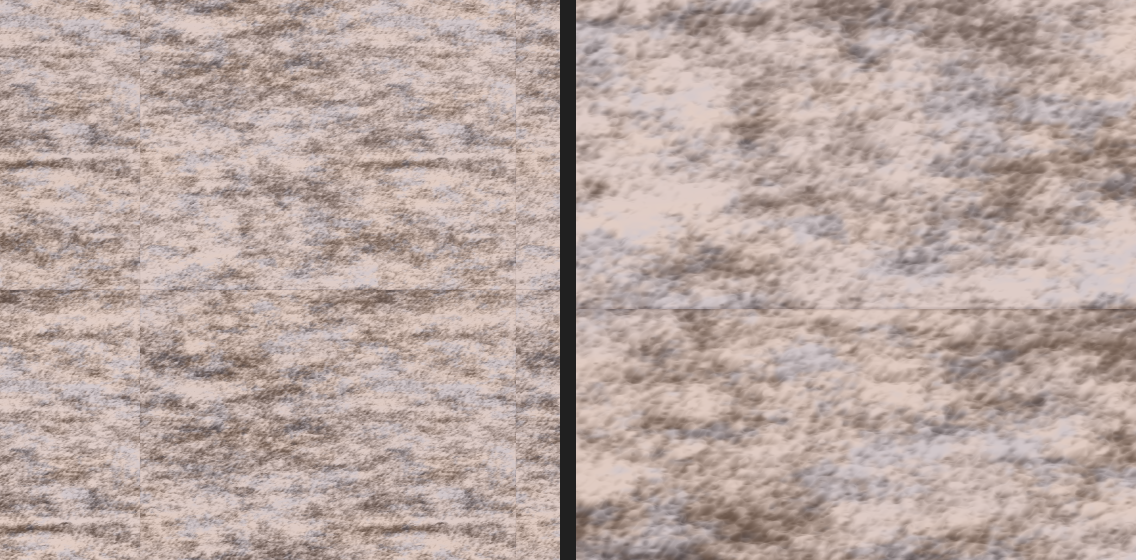
Left: the whole. Right: its middle third, enlarged.
Give the GLSL for this texture, as a three.js fragment shader.

```glsl
// Worn, mottled carpet laid in large tiles that butt together at fine seams.
// Each tile repeats the same faint stains, broken up by thin horizontal streaks,
// ragged speckle and slanted cellular pile, with cream and blue-grey yarn tints.

varying vec2 vUv;

const vec2 TILE_SIZE = vec2(0.671, 0.651);    // canvas units
const vec2 TILE_CORNER = vec2(0.25, 0.483);   // where four tiles meet
const float SEAM_WIDTH = 0.0018;

const vec2 STREAK_FREQ = vec2(7.0, 40.0);
const vec2 MOTTLE_FREQ = vec2(32.0, 72.0);
const vec2 PILE_FREQ = vec2(125.0, 235.0);
const float PILE_ANGLE = 0.45;
const float STAIN_AMOUNT = 0.75;
const float STREAK_AMOUNT = 0.85;
const float MOTTLE_AMOUNT = 1.5;
const float PILE_AMOUNT = 0.42;
const float GRAIN_AMOUNT = 0.42;

const vec3 PALE_YARN = vec3(0.868, 0.797, 0.777);
const vec3 DARK_YARN = vec3(0.40, 0.33, 0.30);
const vec3 CREAM_TINT = vec3(0.014, 0.002, -0.016);
const vec3 BLUE_TINT = vec3(-0.045, -0.016, 0.016);
const vec3 SEAM_SHADE = vec3(0.08, 0.08, 0.075);

float hash(vec2 p) {
  return fract(sin(dot(p, vec2(127.1, 311.7))) * 43758.5);
}

vec2 hash2(vec2 p) {
  return vec2(hash(p), hash(p + 57.3));
}

float valueNoise(vec2 p) {
  vec2 cell = floor(p);
  vec2 f = fract(p);
  f = f * f * (3.0 - 2.0 * f);
  float low = mix(hash(cell), hash(cell + vec2(1.0, 0.0)), f.x);
  float high = mix(hash(cell + vec2(0.0, 1.0)), hash(cell + 1.0), f.x);
  return mix(low, high, f.y);
}

// Layered noise, normalised to 0..1; a higher gain is rougher
float fbm(vec2 p, float gain) {
  float sum = 0.0;
  float total = 0.0;
  float amplitude = 1.0;
  for (int i = 0; i < 4; i++) {
    sum += amplitude * valueNoise(p);
    total += amplitude;
    p = p * 2.03 + 17.7;
    amplitude *= gain;
  }
  return sum / total;
}

// Distance to the nearest jittered tuft centre
float cellular(vec2 p) {
  vec2 cell = floor(p);
  float nearest = 2.0;
  for (int y = -1; y <= 1; y++) {
    for (int x = -1; x <= 1; x++) {
      vec2 neighbour = cell + vec2(float(x), float(y));
      nearest = min(nearest, length(neighbour + hash2(neighbour) - p));
    }
  }
  return nearest;
}

// Soft elliptical blot in tile coordinates
float blot(vec2 p, vec2 centre, vec2 radius) {
  vec2 d = (p - centre) / radius;
  return exp(-dot(d, d));
}

// Broad dark bands and faded areas shared by every tile
float stains(vec2 p) {
  float dark = 0.34 * blot(p, vec2(0.62, 0.98), vec2(0.36, 0.035))
    + 0.50 * blot(p, vec2(0.14, 0.80 - 0.15 * (p.x - 0.14)), vec2(0.24, 0.035))
    + 0.46 * blot(p, vec2(0.30, 0.59), vec2(0.28, 0.09))
    + 0.30 * blot(p, vec2(0.82, 0.41), vec2(0.32, 0.03))
    + 0.55 * blot(p, vec2(0.72, 0.34), vec2(0.17, 0.014))
    + 0.40 * blot(p, vec2(0.42, 0.27), vec2(0.15, 0.05))
    + 0.28 * blot(p, vec2(0.66, 0.11), vec2(0.20, 0.06));
  float faded = 0.50 * blot(p, vec2(0.80, 0.365), vec2(0.28, 0.008))
    + 0.32 * blot(p, vec2(0.80, 0.30), vec2(0.16, 0.028))
    + 0.26 * blot(p, vec2(0.20, 0.40), vec2(0.28, 0.07));
  return dark - faded;
}

void main() {
  // Tile layout
  vec2 grid = (vUv - TILE_CORNER) / TILE_SIZE;
  vec2 tile = floor(grid);
  vec2 local = fract(grid);
  vec2 q = local * TILE_SIZE;

  // Woven streaks, ragged speckle and slanted tufts
  float streak = fbm(q * STREAK_FREQ + 3.1, 0.65) - 0.5;
  float mottle = fbm(q * MOTTLE_FREQ + 41.0, 0.75) - 0.5;
  float c = cos(PILE_ANGLE);
  float s = sin(PILE_ANGLE);
  vec2 along = vec2(c * q.x + s * q.y, c * q.y - s * q.x);
  float pile = 0.47 - cellular(along * PILE_FREQ + 3.0 * mottle + 90.0);
  float grain = valueNoise(along * PILE_FREQ * 1.4 + 31.0) - 0.5;

  // Wear, slightly softer toward the upper right
  float wear = STAIN_AMOUNT * stains(local) + STREAK_AMOUNT * streak
    + MOTTLE_AMOUNT * mottle + PILE_AMOUNT * pile + GRAIN_AMOUNT * grain;
  float contrast = mix(1.10, 0.88, 0.5 * (vUv.x + vUv.y));
  float darkness = smoothstep(-0.40, 1.05, wear) * contrast;
  vec3 color = mix(PALE_YARN, DARK_YARN, darkness);

  // Yarn tints in small flecks
  float blue = smoothstep(0.48, 0.72, fbm(q * vec2(22.0, 42.0) + 70.0, 0.75));
  float cream = smoothstep(0.38, 0.66, fbm(q * vec2(7.0, 18.0) + 23.0, 0.7));
  color += BLUE_TINT * blue + CREAM_TINT * cream * (1.0 - blue);
  color += 0.012 * (hash(tile + 5.0) - 0.5);

  // Seams: the horizontal joint reads darker than the vertical one
  vec2 edge = min(local, 1.0 - local) * TILE_SIZE;
  vec2 seam = 1.0 - smoothstep(vec2(0.0), vec2(SEAM_WIDTH), edge);
  color -= SEAM_SHADE * max(0.5 * seam.x, seam.y);

  gl_FragColor = vec4(clamp(color, 0.0, 1.0), 1.0);
}
```
